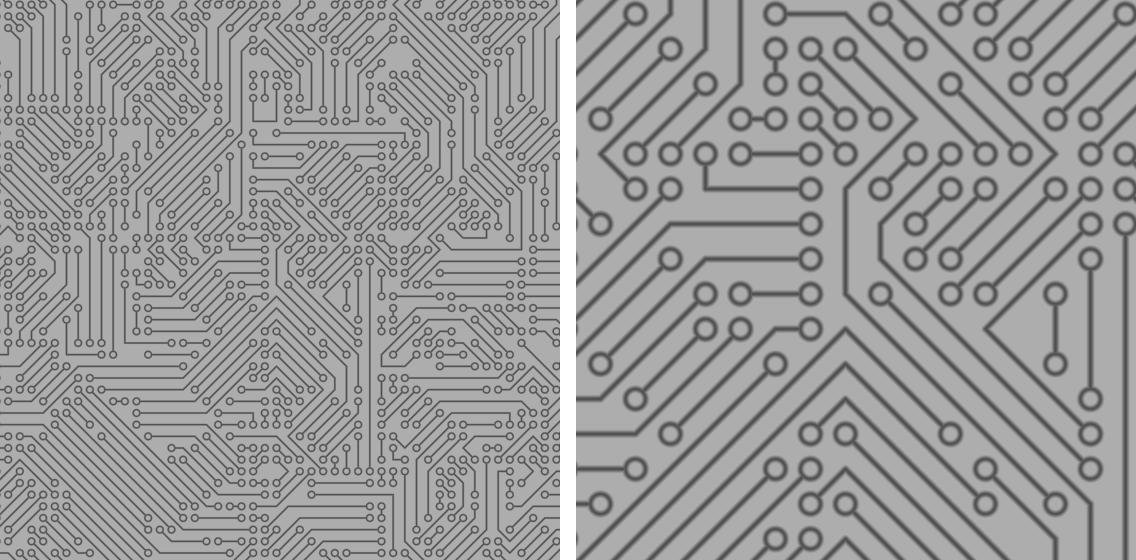
Left: the whole. Right: its middle third, enlarged.
Write a Shadertoy shader that draws this pattern.

```glsl
// Circuit board: parallel traces with 45 degree bends, ending in ring-shaped pads.

const float NODES_ACROSS = 48.0;   // routing grid nodes per canvas height
const float PAD_RADIUS = 0.285;    // lengths below are in grid pitches
const float TRACE_HALF = 0.07;
const float PAD_HALF = 0.065;
const float SOFTNESS = 0.075;
const float CUT_CHANCE = 0.04;
const vec3 BOARD = vec3(0.68);
const vec3 INK = vec3(0.305);
const int NONE = -1;

float hash(vec2 p) {
    vec3 q = fract(p.xyx * vec3(0.1031, 0.1030, 0.0973));
    q += dot(q, q.yzx + 33.33);
    return fract((q.x + q.y) * q.z);
}

// Unit grid step for one of eight compass directions, 0 = east, counter-clockwise.
vec2 gridStep(int d) {
    vec2 turn = vec2(ivec2(d, d + 6) & 7);
    return clamp(abs(turn - 4.0) - 2.0, -1.0, 1.0);
}

// Preferred routing direction: large blocks choose an axis, small diamonds bend it.
int heading(vec2 node) {
    vec2 ragged = 3.0 * vec2(hash(node.yy + 17.0), hash(node.xx + 59.0));
    vec2 block = floor((node + floor(ragged)) / vec2(11.0, 10.0));
    vec2 diamond = floor(vec2(node.x + node.y, node.x - node.y) / 7.0);
    int axis = 2 * int(4.0 * hash(block + 5.0));
    float bend = hash(diamond + 83.0);
    return (axis + int(bend > 0.72) - int(bend < 0.28)) & 7;
}

// Direction in which a node offers a link; north-east diagonals win crossings.
int offer(vec2 node) {
    if (hash(node + 131.0) < CUT_CHANCE) return NONE;
    int d = heading(node);
    if ((d & 3) == 3) {
        vec2 s = gridStep(d);
        int besideX = d == 3 ? 1 : 5;
        if (heading(node + vec2(s.x, 0.0)) == besideX) return NONE;
        if (heading(node + vec2(0.0, s.y)) == 6 - besideX) return NONE;
    }
    return d;
}

// Direction of the single link a node accepts, straightest first.
int incoming(vec2 node) {
    int ahead = heading(node);
    for (int i = 0; i < 5; i++) {
        int turn = (i + 1) / 2 * ((i & 1) == 1 ? 1 : -1);
        int d = (ahead + turn) & 7;
        if (offer(node - gridStep(d)) == d) return d;
    }
    return NONE;
}

// Direction of the link leaving a node, if its target accepts it.
int outgoing(vec2 node) {
    int d = offer(node);
    if (d == NONE) return NONE;
    return incoming(node + gridStep(d)) == d ? d : NONE;
}

bool linksTo(vec2 a, vec2 b) {
    int d = outgoing(a);
    return d != NONE && gridStep(d) == b - a;
}

float segmentDistance(vec2 p, vec2 end) {
    return length(p - end * clamp(dot(p, end) / dot(end, end), 0.0, 1.0));
}

// Signed distance to the traces and pads around a point on the grid.
float circuit(vec2 p) {
    vec2 node = floor(p + 0.5);
    vec2 local = p - node;
    int into = incoming(node);
    int from = outgoing(node);

    float trace = 1.0;
    if (into != NONE) trace = min(trace, segmentDistance(local, -gridStep(into)));
    if (from != NONE) trace = min(trace, segmentDistance(local, gridStep(from)));
    trace -= TRACE_HALF;

    // A path end has exactly one link and carries a hollow pad.
    if ((into == NONE) != (from == NONE)) {
        float rim = length(local) - PAD_RADIUS;
        trace = min(max(trace, -rim), abs(rim) - PAD_HALF);
    }

    // Diagonal trace that passes the corner of this node's square.
    float corner = (1.0 - abs(local.x) - abs(local.y)) * 0.7071;
    if (corner < TRACE_HALF + 2.0 * SOFTNESS) {
        vec2 side = vec2(local.x < 0.0 ? -1.0 : 1.0, local.y < 0.0 ? -1.0 : 1.0);
        vec2 a = node + vec2(side.x, 0.0);
        vec2 b = node + vec2(0.0, side.y);
        if (linksTo(a, b) || linksTo(b, a)) trace = min(trace, corner - TRACE_HALF);
    }
    return trace;
}

void mainImage(out vec4 fragColor, in vec2 fragCoord) {
    float pixel = NODES_ACROSS / iResolution.y;
    vec2 p = fragCoord * pixel + vec2(20.3, 40.4);
    float soft = max(SOFTNESS, 0.7 * pixel);
    float ink = 1.0 - smoothstep(-soft, soft, circuit(p));
    fragColor = vec4(mix(BOARD, INK, ink), 1.0);
}
```
